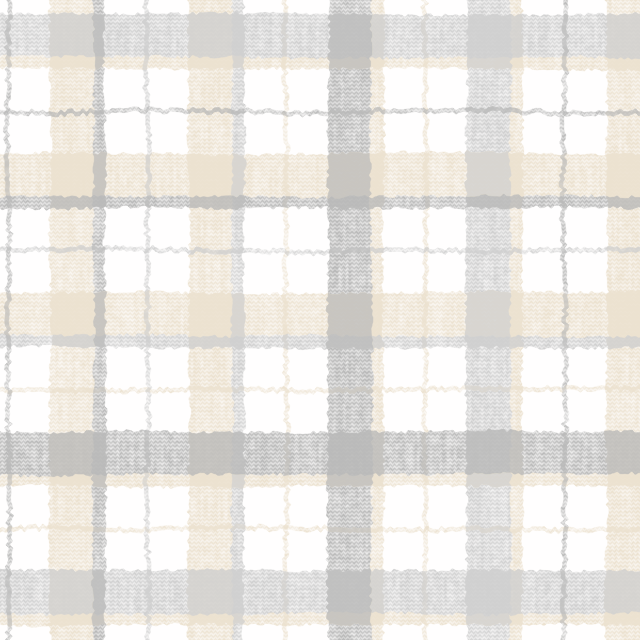
A WebGL 1 fragment shader for this pattern:

```glsl
precision highp float;
uniform vec2 u_resolution;

float hash(vec2 p) {
  vec3 q = fract(p.xyx * 0.1031);
  q += dot(q, q.yzx + 33.33);
  return fract((q.x + q.y) * q.z);
}

float noise(vec2 p) {
  vec2 i = floor(p), f = fract(p);
  f = f * f * (3.0 - 2.0 * f);
  return mix(mix(hash(i), hash(i + vec2(1.0, 0.0)), f.x),
             mix(hash(i + vec2(0.0, 1.0)), hash(i + vec2(1.0, 1.0)), f.x), f.y);
}

// Uneven yarn edge: fine stitch steps on top of a slow drift
float wobble(float along, float id) {
  return 0.024 * (noise(vec2(along * 38.0, id)) - 0.5)
       + 0.020 * (noise(vec2(along * 1.6, id + 40.0)) - 0.5);
}

// Ink colour and opacity of one stripe direction; four stripe groups make a repeat
vec4 stripes(float across, float along, float seed, float blur) {
  vec3 beige = vec3(0.925, 0.885, 0.815);
  vec3 pale = vec3(0.815, 0.815, 0.815);
  vec3 dark = vec3(0.73, 0.73, 0.728);

  float group = floor(across + 0.15);
  float x = across - group;
  float kind = mod(group, 4.0);
  float id = seed + group * 7.0;

  vec3 bandInk = kind < 1.5 ? beige : (kind < 2.5 ? dark : pale);
  vec3 trimInk = kind < 0.5 ? dark : (kind < 1.5 ? pale : beige);
  vec3 lineInk = kind < 0.5 ? pale : (kind < 2.5 ? beige : dark);

  float start = smoothstep(-blur, blur, x + wobble(along, id));
  float middle = smoothstep(-blur, blur, x - 0.31 + wobble(along, id + 1.0));
  float end = smoothstep(-blur, blur, x - 0.395 + wobble(along, id + 2.0));
  float body = start * (1.0 - end);

  // Thin broken line between the wide bands
  float offset = abs(x - 0.70 + 1.2 * wobble(along, id + 3.0));
  float line = 1.0 - smoothstep(-blur, blur, offset - 0.016);
  line *= 0.6 + 0.4 * noise(vec2(along * 45.0, id + 4.0));

  vec3 ink = x > 0.55 ? lineInk : mix(bandInk, trimInk, middle);
  return vec4(ink, max(body, line));
}

// Knitted chevrons with streaks and worn patches
float knitCover(vec2 p) {
  vec2 stitch = p * vec2(150.0, 165.0);
  float bend = abs(fract(stitch.x) - 0.5);
  float chevron = sin(6.2832 * (stitch.y + bend));
  float streak = noise(p * vec2(260.0, 14.0)) - 0.5;
  float grain = noise(p * vec2(190.0, 210.0)) - 0.5;
  float wear = noise(p * 9.0) - 0.5;
  return clamp(0.66 + 0.20 * chevron + 0.24 * streak + 0.30 * grain + 0.10 * wear, 0.0, 1.0);
}

void main() {
  float side = min(u_resolution.x, u_resolution.y);
  vec2 p = gl_FragCoord.xy / side;
  vec2 plaid = vec2(p.x * 4.604 - 0.36, (1.0 - p.y) * 4.604 - 1.103);
  float blur = 4.604 * 0.8 / side;

  vec4 warp = stripes(plaid.x, plaid.y, 11.0, blur);
  vec4 weft = stripes(plaid.y, plaid.x, 83.0, blur);
  float cover = knitCover(p);

  vec3 color = vec3(1.0, 0.996, 0.995);
  color = mix(color, warp.rgb, warp.a * cover);
  color = mix(color, weft.rgb, weft.a * cover);

  // Crossings fill in to a nearly solid blend of both inks
  vec3 crossing = mix(min(warp.rgb, weft.rgb), 0.5 * (warp.rgb + weft.rgb), 0.35);
  color = mix(color, crossing, warp.a * weft.a * 0.85);

  gl_FragColor = vec4(color, 1.0);
}
```
